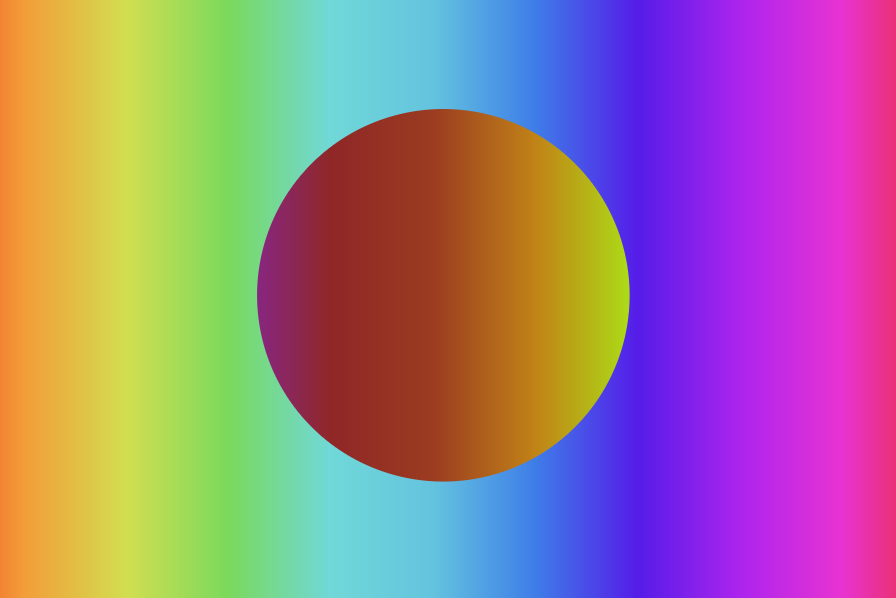
This background is drawn by a Shadertoy shader. Its source:

```glsl
// A vertical-banded rainbow with a disc that shows its negative.
// The rainbow blends linearly through ten evenly spaced, cyclic hues;
// the disc is a distance function that selects the inverted colour.

const int HUE_COUNT = 10;
const vec3 HUES[HUE_COUNT] = vec3[](
    vec3(0.925, 0.180, 0.145),  // red
    vec3(0.953, 0.616, 0.220),  // orange
    vec3(0.824, 0.871, 0.314),  // yellow
    vec3(0.478, 0.851, 0.361),  // green
    vec3(0.439, 0.847, 0.847),  // cyan
    vec3(0.392, 0.765, 0.871),  // sky
    vec3(0.243, 0.490, 0.910),  // blue
    vec3(0.333, 0.110, 0.910),  // indigo
    vec3(0.675, 0.141, 0.933),  // purple
    vec3(0.910, 0.200, 0.824)   // magenta
);

// Cyclic blend; each whole step of t lands on one hue
vec3 rainbow(float t) {
    float position = mod(t, float(HUE_COUNT));
    int index = int(position);
    return mix(HUES[index], HUES[(index + 1) % HUE_COUNT], fract(position));
}

// Signed distance to a circle
float circleDistance(vec2 p, vec2 center, float radius) {
    return length(p - center) - radius;
}

// Coverage of a shape, softened across one pixel
float coverage(float signedDistance, float pixelSize) {
    return clamp(0.5 - signedDistance / pixelSize, 0.0, 1.0);
}

void mainImage(out vec4 fragColor, in vec2 fragCoord) {
    // Horizontal bands in units of canvas width
    const float firstHueX = -0.0872;
    const float hueSpacing = 0.1141;
    float x = fragCoord.x / iResolution.x;
    vec3 background = rainbow((x - firstHueX) / hueSpacing);

    // Disc in units of canvas height, measured from the middle
    const vec2 discCenter = vec2(-0.0078, 0.0062);
    const float discRadius = 0.3115;
    vec2 p = (fragCoord - 0.5 * iResolution.xy) / iResolution.y;
    float disc = coverage(circleDistance(p, discCenter, discRadius),
                          1.0 / iResolution.y);

    fragColor = vec4(mix(background, 1.0 - background, disc), 1.0);
}
```
